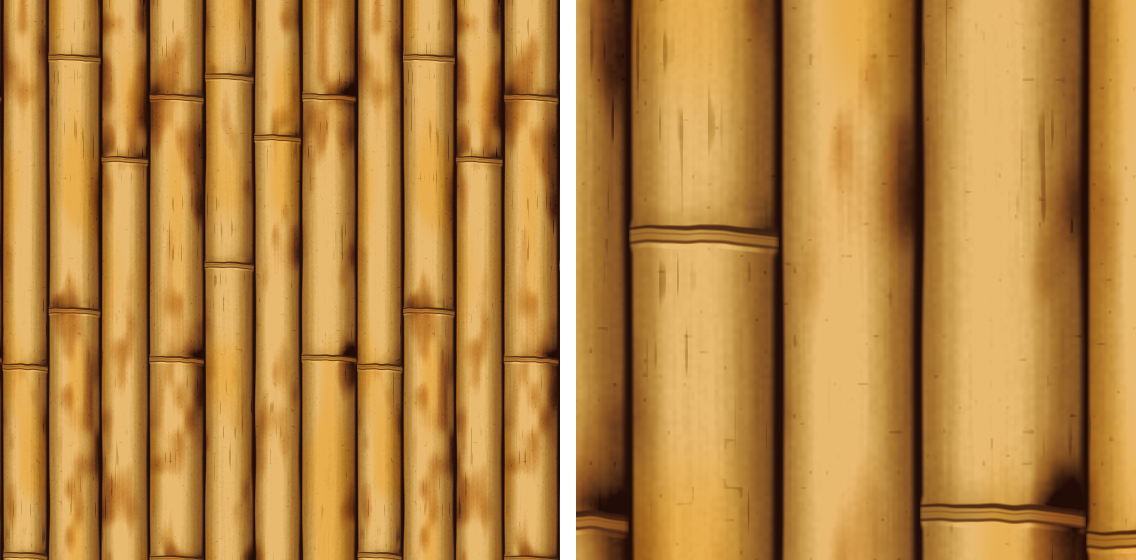
Left: the whole. Right: its middle third, enlarged.
This texture is drawn by a Shadertoy shader. Its source:

```glsl
// Draws a wall of upright bamboo poles with dark gaps, nodes, grain and stains.

float hash(vec2 p) {
    vec3 q = fract(p.xyx * 0.1031);
    q += dot(q, q.yzx + 33.33);
    return fract((q.x + q.y) * q.z);
}

float noise(vec2 p) {
    vec2 i = floor(p), f = fract(p);
    f *= f * (3.0 - 2.0 * f);
    return mix(mix(hash(i), hash(i + vec2(1, 0)), f.x),
               mix(hash(i + vec2(0, 1)), hash(i + vec2(1, 1)), f.x), f.y);
}

// Soft horizontal stroke at height zero
float stroke(float height, float halfWidth) {
    float soft = max(0.0008, 0.7 / iResolution.y);
    return 1.0 - smoothstep(halfWidth - soft, halfWidth + soft, abs(height));
}

// Maps a shade from 0 (gap) to 5 (lit cane) to a colour
vec3 caneColor(float shade) {
    vec3 ramp[6] = vec3[6](
        vec3(0.13, 0.05, 0.03), vec3(0.34, 0.20, 0.10), vec3(0.53, 0.33, 0.14),
        vec3(0.65, 0.45, 0.18), vec3(0.78, 0.60, 0.29), vec3(0.91, 0.73, 0.44));
    shade = clamp(shade, 0.0, 4.999);
    int i = int(shade);
    return mix(ramp[i], ramp[i + 1], fract(shade));
}

void mainImage(out vec4 fragColor, in vec2 fragCoord) {
    // Seven poles of uneven width form one period; each has up to three nodes
    float edges[8] = float[8](0.0, 0.082, 0.176, 0.262, 0.361, 0.45, 0.534, 0.633);
    vec3 nodes[7] = vec3[7](
        vec3(0.345, 0.008, -1), vec3(0.897, 0.445, -1), vec3(0.715, -1, -1),
        vec3(0.826, 0.358, 0.002), vec3(0.863, 0.527, -1), vec3(0.754, -1, -1),
        vec3(0.827, 0.361, -1));

    vec2 uv = fragCoord / iResolution.y;
    float x = mod(uv.x - 0.004, edges[7]);
    int pole = 0;
    for (int i = 1; i < 7; i++) if (x >= edges[i]) pole = i;
    float width = edges[pole + 1] - edges[pole];
    x -= edges[pole];
    float t = x / width;
    float seed = float(pole) * 17.0 + 5.0;
    vec2 p = vec2(x + seed, uv.y + seed);

    // Rounded profile, lit left of the middle
    float shade = 5.0 - 2.3 * (1.0 - smoothstep(0.0, 0.34, t))
                - 3.2 * smoothstep(0.53, 1.0, t);
    shade += 0.3 * (hash(vec2(seed, 3.0)) - 0.5);

    // Broad mottling, fine grain, pores and short brown scratches
    float stain = noise(p * vec2(24, 9)) * 0.6 + noise(p * vec2(55, 24)) * 0.4;
    float grain = noise(p * vec2(330, 7)) + 0.6 * noise(p * vec2(600, 28));
    float scratch = smoothstep(0.8, 0.95, noise(p * vec2(380, 22)))
                  * smoothstep(0.5, 0.8, noise(p * vec2(26, 11) + 40.0));
    shade -= 1.7 * smoothstep(0.5, 0.9, stain);
    shade += 0.32 * (grain - 0.8) + 0.22 * (noise(p * 330.0) - 0.5);
    shade -= 1.1 * scratch + 0.7 * smoothstep(0.9, 1.0, noise(p * 210.0));

    // Nodes: sooty shadow above, two dark creases round a tan ridge, pale lip
    float flare = 0.0;
    for (int k = 0; k < 3; k++) {
        float arch = 0.008 * t * (1.0 - t) - 0.004 * t
                   + 0.0016 * (noise(p * vec2(90, 6)) - 0.5);
        float h = uv.y - nodes[pole][k] - arch;
        float soot = smoothstep(0.002, 0.006, h) * exp(-max(h, 0.0) / 0.012);
        shade -= soot * (0.7 + 1.5 * t) * (0.5 + noise(p * vec2(60, 130)));
        shade -= 0.8 * smoothstep(0.035, 0.0, abs(h - 0.012)) * smoothstep(0.5, 0.8, stain);
        shade = mix(shade, 3.7 - 1.3 * abs(2.0 * t - 0.9), 0.8 * stroke(h, 0.0042));
        shade = mix(shade, 0.5, 0.9 * stroke(h - 0.0042, 0.0008 + 0.0014 * t));
        shade = mix(shade, 1.6, 0.6 * stroke(h - 0.0005, 0.0004));
        shade = mix(shade, 0.9, 0.85 * stroke(h + 0.0042, 0.0009));
        shade += 1.1 * stroke(h + 0.0068, 0.0013) * noise(p * vec2(120, 60));
        flare = max(flare, smoothstep(0.012, 0.003, abs(h)));
    }

    // Dark gaps with a slight wobble, narrowed where a node bulges
    float wobble = 0.002 * (noise(vec2(seed, uv.y * 11.0)) - 0.5);
    float leftGap = x + wobble + 0.0015 * flare;
    float rightGap = width - x + wobble + 0.0025 * flare;
    shade *= smoothstep(0.0008, 0.0042, leftGap) * smoothstep(0.0008, 0.0065, rightGap);

    // Golden and orange patches on the cane
    vec3 color = caneColor(shade);
    float gold = smoothstep(0.55, 0.9, noise(p * vec2(20, 6) + 80.0));
    color *= mix(vec3(1), vec3(1.0, 0.93, 0.68), gold);
    color *= mix(vec3(1), vec3(1.06, 0.94, 0.82), smoothstep(0.5, 0.9, stain));
    fragColor = vec4(color, 1.0);
}
```
